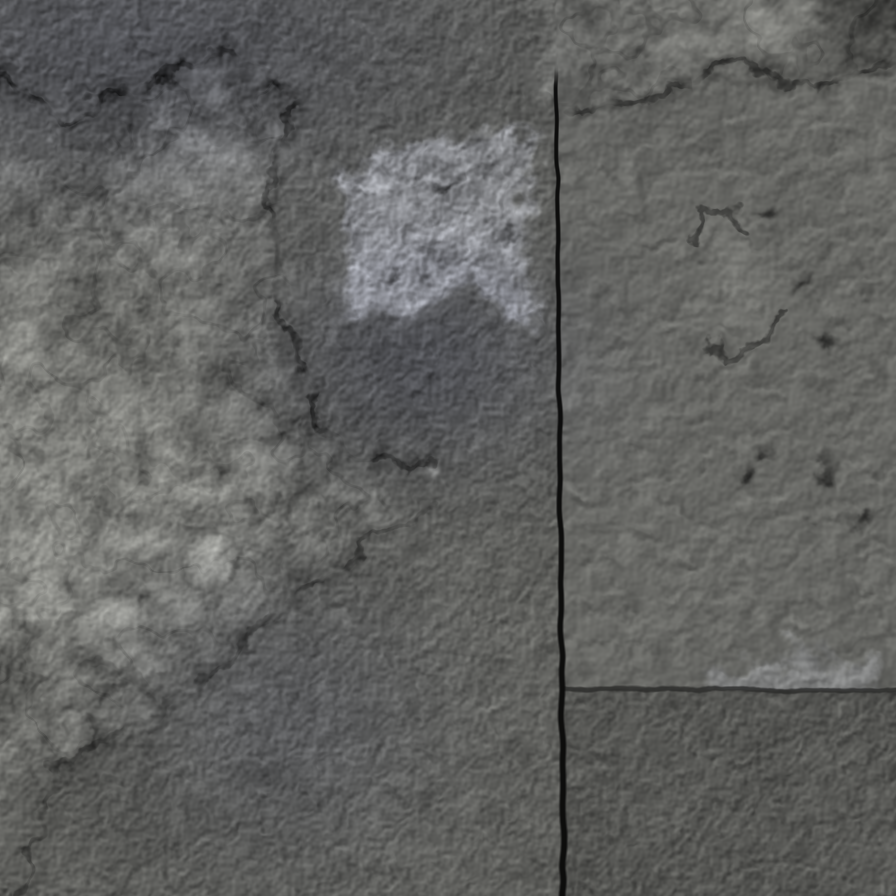
Give the GLSL for this texture, as a three.js fragment shader.

```glsl
varying vec2 vUv;

float hash(vec2 p) {
  vec3 q = fract(p.xyx * 0.1031);
  q += dot(q, q.yzx + 33.33);
  return fract((q.x + q.y) * q.z);
}

float noise(vec2 p) {
  vec2 i = floor(p), f = fract(p);
  f = f * f * (3.0 - 2.0 * f);
  return mix(mix(hash(i), hash(i + vec2(1, 0)), f.x),
             mix(hash(i + vec2(0, 1)), hash(i + 1.0), f.x), f.y);
}

float fbm(vec2 p) {
  float sum = 0.0, amp = 0.53;
  for (int i = 0; i < 4; i++) {
    sum += amp * noise(p);
    p = mat2(1.6, 1.2, -1.2, 1.6) * p + 7.3;
    amp *= 0.5;
  }
  return sum - 0.5;
}

// Height difference lit from the upper left
float emboss(vec2 p) {
  return noise(p) - noise(p + vec2(-0.5, 0.6));
}

float glow(vec2 p, float x, float y, float rx, float ry) {
  vec2 q = (p - vec2(x, y)) / vec2(rx, ry);
  return exp(-dot(q, q));
}

// Pale round stain with a thin dark rim
float pebble(vec2 p, float x, float y, float radius) {
  float d = length(p - vec2(x, y)) / radius;
  float rim = (d - 1.05) / 0.16;
  return 0.07 * (1.0 - smoothstep(0.5, 1.05, d)) - 0.04 * exp(-rim * rim);
}

// Dark hollow with a light lower rim
float pit(vec2 p, float x, float y) {
  return 0.16 * glow(p, x - 0.004, y + 0.004, 0.007, 0.007)
       - 0.27 * glow(p, x, y, 0.01, 0.01);
}

float segment(vec2 p, vec2 a, vec2 b) {
  vec2 pa = p - a, ba = b - a;
  return length(pa - ba * clamp(dot(pa, ba) / dot(ba, ba), 0.0, 1.0));
}

float path(vec2 p, vec4 ab, vec4 cd, vec2 e) {
  return min(min(segment(p, ab.xy, ab.zw), segment(p, ab.zw, cd.xy)),
             min(segment(p, cd.xy, cd.zw), segment(p, cd.zw, e)));
}

float line(float dist, float width) {
  return 1.0 - smoothstep(width * 0.3, width, dist);
}

void main() {
  vec2 p = vUv;
  vec2 wobble = vec2(fbm(p * 40.0), fbm(p * 40.0 + 41.0));
  vec2 w = p + wobble * 0.035;
  float cloud = fbm(p * 9.0 + 3.0), mottle = fbm(p * 38.0);

  float jointX = 0.629 - 0.009 * p.y + 0.003 * (noise(p.yy * 30.0) - 0.5);
  float jointY = 0.232 - 0.01 * (p.x - 0.63);
  float right = smoothstep(-0.002, 0.002, p.x - jointX);
  float above = smoothstep(-0.002, 0.002, p.y - jointY);

  // Left slab: dark stone and a pale worn area
  float tone = 0.365 + 0.06 * cloud - 0.05 * glow(p, 0.12, 0.96, 0.32, 0.13)
    - 0.045 * glow(p, 0.49, 0.58, 0.14, 0.09) - 0.04 * glow(p, 0.17, 0.09, 0.13, 0.1)
    + 0.12 * glow(w, 0.02, 0.8, 0.035, 0.025);
  float edge = 0.435 - 0.12 * smoothstep(0.43, 0.6, p.y);
  float worn = smoothstep(-0.025, 0.05, w.y - 0.1 - 0.73 * w.x)
    * smoothstep(-0.02, 0.025, edge - w.x)
    * smoothstep(-0.06, 0.08, 0.73 + 1.1 * w.x - w.y)
    * smoothstep(0.0, 0.05, 0.95 - w.y);
  float pale = 0.02 + 0.095 * glow(p, 0.07, 0.45, 0.25, 0.26)
    + 0.07 * glow(p, 0.21, 0.75, 0.07, 0.07) + 0.06 * glow(p, 0.24, 0.86, 0.1, 0.06);
  float veins = line(abs(fbm(p * 15.0)), 0.035);
  tone += worn * (pale + 0.22 * mottle + 0.12 * cloud - 0.045 * veins);
  tone += pebble(w, 0.2, 0.475, 0.043) + pebble(w, 0.295, 0.475, 0.04)
    + pebble(w, 0.34, 0.43, 0.025) + pebble(w, 0.05, 0.33, 0.036)
    + pebble(w, 0.125, 0.295, 0.04) + pebble(w, 0.235, 0.375, 0.03)
    + pebble(w, 0.14, 0.2, 0.032) + pebble(w, 0.08, 0.18, 0.026);

  // Right slabs and their mottled top edge
  float slab = 0.398 + 0.05 * cloud + 0.045 * glow(w, 0.82, 0.68, 0.035, 0.07);
  slab = mix(0.335 + 0.05 * cloud, slab, above);
  tone = mix(tone, slab, right);
  float top = 0.4 + 0.24 * mottle - 0.05 * veins + 0.08 * glow(p, 0.84, 0.97, 0.06, 0.05)
    - 0.12 * glow(p, 0.96, 0.97, 0.06, 0.05);
  tone = mix(tone, top, smoothstep(-0.02, 0.02, w.y - 0.88 - 0.13 * (p.x - 0.63))
    * smoothstep(0.595, 0.62, w.x));

  // Chalky square and the strip by the cross joint
  vec2 s = p + wobble * 0.06;
  float side = min(s.x - 0.377 - 0.15 * max(0.0, 0.75 - s.y), 0.597 - s.x);
  float ends = min(min(0.862, 0.645 + 0.44 * s.x) - s.y,
                   s.y - 0.642 - 0.027 * glow(s, 0.52, s.y, 0.055, 1.0));
  float strip = min(0.285 - s.y - 0.4 * abs(s.x - 0.9), 0.09 - abs(s.x - 0.88));
  float chalk = max(smoothstep(-0.01, 0.018, min(side, ends)),
                    smoothstep(-0.01, 0.015, strip) * above * right * 0.75);
  tone = mix(tone, 0.535 + 0.2 * mottle, chalk);

  // Fine relief, stretched sideways on the upper right slab
  float grain = emboss(w * 110.0) * 0.085 + emboss(p * 210.0) * 0.085 + 0.07 * mottle;
  float ripples = emboss(w * vec2(55, 95)) * 0.09 + emboss(p * 190.0) * 0.06;
  tone += mix(grain, ripples, right * above) * (1.0 + 0.7 * chalk);

  // Hollows
  tone += pit(w, 0.534, 0.81) + pit(w, 0.492, 0.794) + pit(w, 0.475, 0.72)
    + pit(w, 0.437, 0.693) + pit(w, 0.562, 0.74) + pit(w, 0.897, 0.685)
    + pit(w, 0.922, 0.622) + pit(w, 0.863, 0.765) + pit(w, 0.835, 0.468)
    + pit(w, 0.856, 0.497) + pit(w, 0.914, 0.475) + pit(w, 0.963, 0.42);
  float arcs = min(path(w, vec4(0.775, 0.735, 0.78, 0.763), vec4(0.8, 0.765, 0.825, 0.757), vec2(0.835, 0.74)),
    path(w, vec4(0.795, 0.612, 0.815, 0.603), vec4(0.84, 0.61, 0.858, 0.635), vec2(0.875, 0.65)));
  tone -= 0.15 * line(arcs, 0.007);

  // Cracks
  float crack = path(w, vec4(0, 0.915, 0.07, 0.868), vec4(0.165, 0.905, 0.25, 0.942), vec2(0.332, 0.89));
  crack = min(crack, path(w, vec4(0.332, 0.89, 0.302, 0.79), vec4(0.306, 0.685, 0.345, 0.57), vec2(0.378, 0.492)));
  crack = min(crack, path(w, vec4(0.625, 0.876, 0.73, 0.89), vec4(0.83, 0.935, 0.91, 0.896), vec2(1, 0.935)));
  crack = min(crack, segment(w, vec2(0.378, 0.492), vec2(0.488, 0.482)));
  float faint = path(w, vec4(0.485, 0.44, 0.378, 0.368), vec4(0.2, 0.22, 0.06, 0.14), vec2(0.025, 0));
  float broken = 0.25 + 0.75 * smoothstep(0.25, 0.65, noise(p * 40.0));
  tone -= broken * (0.12 * line(crack, 0.006) + 0.05 * line(crack, 0.022)
    + 0.08 * line(faint, 0.006) + 0.03 * line(faint, 0.025));
  tone += 0.25 * glow(p, 0.484, 0.474, 0.006, 0.006);

  // Slab joints
  float gap = line(abs(p.x - jointX), mix(0.0055, 0.003, p.y)) * smoothstep(0.0, 0.03, 0.93 - p.y);
  float cross = line(abs(p.y - jointY + wobble.y * 0.006), 0.0042) * right;
  tone = mix(mix(tone, 0.16, cross * 0.8), 0.05, gap);

  // Cool dark stone, faintly warm worn stone
  float cool = 0.5 * chalk + glow(p, 0.15, 0.95, 0.35, 0.16)
    + glow(p, 0.47, 0.6, 0.16, 0.12) + 0.6 * glow(p, 0.32, 0.2, 0.16, 0.15);
  vec3 tint = mix(vec3(1, 1.005, 0.97), vec3(0.98, 0.995, 1.05), min(cool, 1.0));
  gl_FragColor = vec4(clamp(tone * tint, 0.0, 1.0), 1);
}
```
